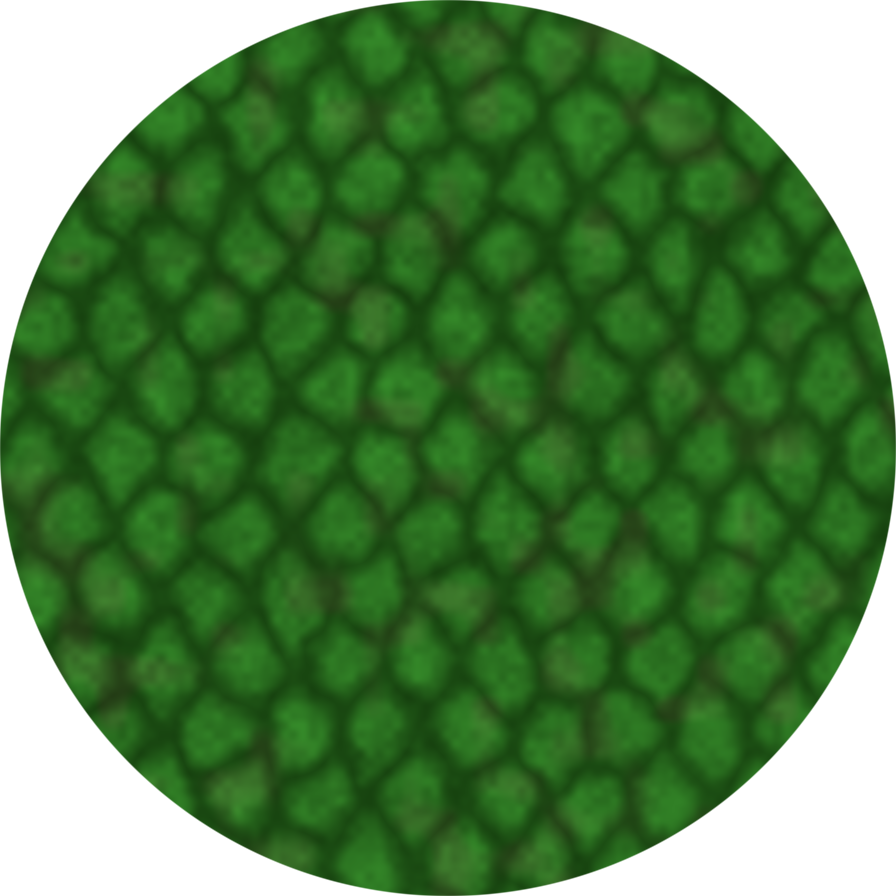
Write a Shadertoy shader that draws this texture.

```glsl
// Green scaly skin inside a white-framed disc: staggered rows of pointed,
// irregular scales are jittered lattice cells, parted by soft dark grooves
// and mottled with fine value noise.

const vec2  REPEATS      = vec2(10.6, 13.2);   // scales across, rows down
const vec2  LATTICE_SHIFT = vec2(0.06, 0.08);
const vec2  CELL_METRIC  = vec2(1.0, 0.60);    // flattened rows give diamond cells
const vec2  JITTER       = vec2(0.34, 0.36);   // scatter of the scale centres
const float WOBBLE       = 0.16;               // waviness of the grooves
const float GROOVE_WIDTH = 0.21;
const float CORNER_SHARPNESS = 15.0;
const float GRAIN_SCALE  = 45.0;
const float DISC_RADIUS  = 0.5;
const vec3  GROOVE_COLOR = vec3(0.085, 0.250, 0.055);
const vec3  SCALE_COLOR  = vec3(0.205, 0.535, 0.160);
const vec3  BROWN_TINT   = vec3(0.050, -0.020, 0.025);
const vec3  BACKGROUND   = vec3(1.0);

float hash(vec2 p) {
    vec3 q = fract(vec3(p.xyx) * 0.1031);
    q += dot(q, q.yzx + 33.33);
    return fract((q.x + q.y) * q.z);
}

float noise(vec2 p) {
    vec2 i = floor(p), f = fract(p);
    f = f * f * (3.0 - 2.0 * f);
    return mix(mix(hash(i), hash(i + vec2(1, 0)), f.x),
               mix(hash(i + vec2(0, 1)), hash(i + vec2(1, 1)), f.x), f.y);
}

// Cell index near p, with every other row moved by half a scale
vec2 cellAt(vec2 p, int column, int row) {
    float y = floor(p.y) + float(row);
    return vec2(floor(p.x - 0.5 * mod(y, 2.0)) + float(column), y);
}

vec2 scaleCentre(vec2 cell) {
    vec2 scatter = vec2(hash(cell + 17.0), hash(cell + 71.0)) - 0.5;
    return cell + 0.5 + vec2(0.5 * mod(cell.y, 2.0), 0.0) + JITTER * scatter;
}

// x: rounded distance to the nearest groove, y: random value of the scale
vec2 scales(vec2 p) {
    vec2 nearest = vec2(0.0), nearestCell = vec2(0.0);
    float best = 1e5;
    for (int j = -1; j <= 1; j++)
    for (int i = -1; i <= 1; i++) {
        vec2 cell = cellAt(p, i, j);
        vec2 d = (scaleCentre(cell) - p) * CELL_METRIC;
        if (dot(d, d) < best) {
            best = dot(d, d);
            nearest = d;
            nearestCell = cell;
        }
    }
    float sum = 0.0;
    for (int j = -2; j <= 2; j++)
    for (int i = -2; i <= 2; i++) {
        vec2 d = (scaleCentre(cellAt(p, i, j)) - p) * CELL_METRIC;
        vec2 across = d - nearest;
        if (dot(across, across) > 1e-4) {
            float edge = dot(0.5 * (d + nearest), normalize(across));
            sum += exp(-CORNER_SHARPNESS * edge);
        }
    }
    return vec2(-log(sum) / CORNER_SHARPNESS, hash(nearestCell + 5.0));
}

void mainImage(out vec4 fragColor, in vec2 fragCoord) {
    float pixel = 1.0 / min(iResolution.x, iResolution.y);
    vec2 uv = (fragCoord - 0.5 * iResolution.xy) * pixel + 0.5;

    // Scale layout, offset to keep hash inputs positive
    vec2 wobble = vec2(noise(uv * 32.0 + 40.0), noise(uv * 32.0 + 90.0)) - 0.5;
    vec2 cell = scales(uv * REPEATS + LATTICE_SHIFT + 20.0 + WOBBLE * wobble);

    // Shading: grooves, tone of each scale, fine mottling
    float raised = smoothstep(-0.03, GROOVE_WIDTH, cell.x);
    float grain = 0.5 * noise(uv * GRAIN_SCALE + 10.0)
                + 0.5 * noise(uv * GRAIN_SCALE * 2.1 + 60.0) - 0.5;
    float patches = noise(uv * 7.0 + 30.0) - 0.5;
    float tone = mix(0.10, 0.74, raised) + 0.10 * raised * (cell.y - 0.5)
               + (0.25 + 0.30 * raised) * grain + 0.12 * patches;
    vec3 color = mix(GROOVE_COLOR, SCALE_COLOR, clamp(tone, 0.0, 1.15));
    color += BROWN_TINT * smoothstep(0.5, 0.9, noise(uv * 24.0 + 130.0));

    // Disc outline
    float rim = length(uv - 0.5) - DISC_RADIUS;
    color = mix(color, BACKGROUND, smoothstep(-pixel, pixel, rim));
    fragColor = vec4(color, 1.0);
}
```
